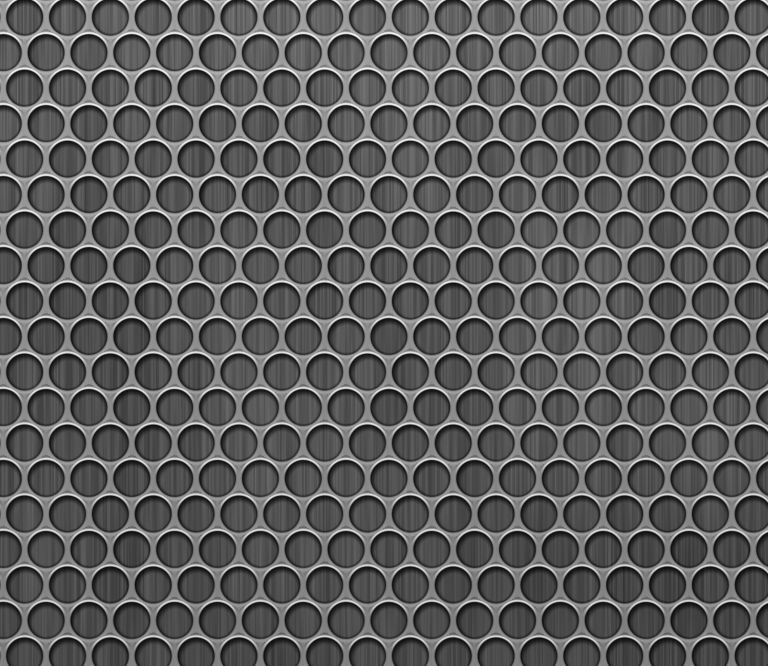
Reproduce this pattern procedurally as a Shadertoy shader.

```glsl
const float COLUMNS = 17.92;          // holes across the canvas; lengths are in hole pitches
const float ROW_PITCH = 0.828;
const vec2 FIRST_HOLE = vec2(0.575, 0.40);
const float HOLE_RADIUS = 0.428;
const vec2 FLOOR_TONE = vec2(0.385, 0.285);   // top, bottom
const vec2 MESH_TONE = vec2(0.62, 0.50);      // top, bottom
const float STREAK_CONTRAST = 0.62;
const float SHADOW_DEPTH = 0.68;
const vec2 SHADOW_SHIFT = vec2(0.025, 0.055);
const float GLINT = 0.34;

float hash(vec2 p) {
    vec3 q = fract(p.xyx * vec3(0.1031, 0.1030, 0.0973));
    q += dot(q, q.yzx + 33.33);
    return fract((q.x + q.y) * q.z);
}

float noise(vec2 p) {
    vec2 cell = floor(p), f = fract(p);
    f *= f * (3.0 - 2.0 * f);
    return mix(mix(hash(cell), hash(cell + vec2(1, 0)), f.x),
               mix(hash(cell + vec2(0, 1)), hash(cell + vec2(1, 1)), f.x), f.y);
}

// Offset from the nearest hole centre in the staggered rows
vec2 nearestHole(vec2 p) {
    vec2 best = vec2(9.0);
    float row = round((p.y - FIRST_HOLE.y) / ROW_PITCH);
    for (float i = -1.0; i <= 1.0; i++) {
        float r = row + i;
        vec2 q = p - FIRST_HOLE - vec2(0.5 * mod(r, 2.0), r * ROW_PITCH);
        q.x -= round(q.x);
        if (dot(q, q) < dot(best, best)) best = q;
    }
    return best;
}

// Vertical brushing, centred on zero
float brushed(vec2 p) {
    float fine = noise(p * vec2(29.0, 0.45));
    float medium = noise(p * vec2(13.0, 0.3) + 41.0);
    float broad = noise(p * vec2(2.6, 0.15) + 87.0);
    return 0.5 * fine + 0.32 * medium + 0.18 * broad - 0.5;
}

float bump(float x, float centre, float width) {
    float t = (x - centre) / width;
    return exp(-t * t);
}

void mainImage(out vec4 fragColor, in vec2 fragCoord) {
    float pixel = COLUMNS / iResolution.x;
    vec2 p = vec2(fragCoord.x, iResolution.y - fragCoord.y) * pixel;
    float down = 1.0 - fragCoord.y / iResolution.y;

    vec2 q = nearestHole(p);
    float radius = length(q);
    float d = radius - HOLE_RADIUS;
    float up = -q.y / max(radius, 0.001);
    float streak = brushed(p);

    // Recessed floor under the overhanging edge
    float plate = mix(FLOOR_TONE.x, FLOOR_TONE.y, down);
    plate *= 1.0 + STREAK_CONTRAST * streak + 0.18 * (noise(p * 0.3 + 7.0) - 0.5);
    float shadow = smoothstep(-0.13, 0.03, length(q - SHADOW_SHIFT) - HOLE_RADIUS);
    float contact = smoothstep(-0.06, 0.0, d);
    plate *= (1.0 - SHADOW_DEPTH * shadow) * (1.0 - 0.35 * contact);

    // Raised mesh with rounded rims lit from above
    float mesh = mix(MESH_TONE.x, MESH_TONE.y, down) * (1.0 + 0.08 * streak);
    float upper = smoothstep(0.15, 0.85, up);
    float lower = smoothstep(0.2, 0.9, -up);
    mesh += GLINT * upper * bump(d, 0.032, 0.024);
    mesh -= 0.13 * upper * bump(d, 0.092, 0.03);
    mesh += 0.07 * lower * bump(d, 0.05, 0.035);
    mesh -= 0.14 * (1.0 - upper) * bump(d, 0.0, 0.022);

    float tone = mix(plate, mesh, smoothstep(-0.75, 0.75, d / pixel));
    fragColor = vec4(vec3(clamp(tone, 0.0, 1.0)), 1.0);
}
```
